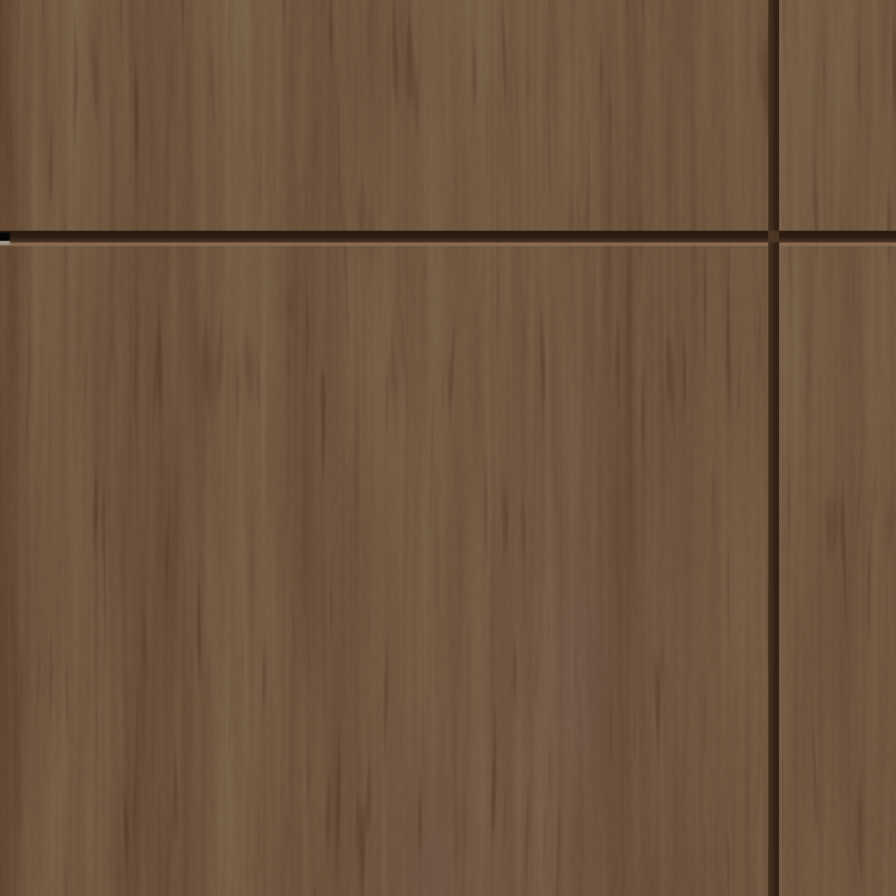
Write a Shadertoy shader that draws this texture.

```glsl
vec2 hashGradient(vec2 cell) {
    vec2 h = vec2(dot(cell, vec2(127.1, 311.7)), dot(cell, vec2(269.5, 183.3)));
    return fract(sin(h) * 43758.55) * 2.0 - 1.0;
}

float gradientNoise(vec2 p) {
    vec2 i = floor(p), f = fract(p);
    vec2 u = f * f * f * (f * (f * 6.0 - 15.0) + 10.0);
    vec2 e = vec2(0.0, 1.0);
    float low = mix(dot(hashGradient(i), f), dot(hashGradient(i + e.yx), f - e.yx), u.x);
    float high = mix(dot(hashGradient(i + e.xy), f - e.xy), dot(hashGradient(i + e.yy), f - e.yy), u.x);
    return mix(low, high, u.y);
}

// Soft vertical stripe around a centre
float stripe(float x, float centre, float width) {
    float d = (x - centre) / width;
    return exp(-d * d);
}

// Antialiased strip between two coordinates
float strip(float x, float from, float to) {
    float aa = 0.75 / min(iResolution.x, iResolution.y);
    return smoothstep(from - aa, from + aa, x) - smoothstep(to - aa, to + aa, x);
}

// Broad light and dark bands of the veneer
float broadBands(vec2 p) {
    float x = p.x + 0.012 * gradientNoise(vec2(p.x * 6.0, p.y * 2.5));
    float tone = 0.52;
    tone -= 0.40 * stripe(x, 0.0, 0.022);
    tone += 0.12 * stripe(x, 0.07, 0.035);
    tone -= 0.23 * stripe(x, 0.165, 0.042);
    tone += 0.13 * stripe(x, 0.265, 0.035);
    tone -= 0.13 * stripe(x, 0.36, 0.05);
    tone += 0.07 * stripe(x, 0.49, 0.06);
    tone += 0.08 * stripe(x, 0.61, 0.04);
    tone -= 0.20 * stripe(x, 0.695, 0.022);
    tone -= 0.15 * stripe(x, 0.77, 0.03);
    tone += 0.09 * stripe(x, 0.83, 0.025);
    tone += 0.10 * stripe(x, 0.89, 0.025);
    return tone + 0.05 * smoothstep(0.55, 1.0, p.y);
}

// Long fibres, from wide streaks to fine pores
float fibres(vec2 p) {
    float sum = 0.0, frequency = 16.0, weight = 0.20;
    for (int i = 0; i < 4; i++) {
        sum += weight * gradientNoise(vec2(p.x * frequency, p.y * (1.3 + 0.9 * float(i))) + 17.3 * float(i));
        frequency *= 2.1;
        weight *= 1.08;
    }
    float pores = gradientNoise(vec2(p.x * 115.0, p.y * 6.0) + 71.0);
    sum -= 0.42 * smoothstep(0.18, 0.55, pores);
    return sum + 0.10 * gradientNoise(p * vec2(190.0, 55.0));
}

// Individual dark grain lines and the small knot
float grainMarks(vec2 p) {
    float x = p.x + 0.002 * gradientNoise(vec2(3.5, p.y * 6.0));
    float marks = 0.22 * stripe(x, 0.398, 0.004) * stripe(p.y, 0.46, 0.22);
    marks += 0.25 * stripe(x, 0.556, 0.002) * stripe(p.y, 0.655, 0.06);
    marks += 0.25 * stripe(x, 0.703, 0.0025) * stripe(p.y, 0.58, 0.25);
    marks += 0.22 * stripe(x, 0.549, 0.003) * stripe(p.y, 0.32, 0.16);
    marks += 0.15 * stripe(x, 0.107, 0.002) * stripe(p.y, 0.3, 0.4);
    return marks + 0.22 * stripe(p.x, 0.323, 0.007) * stripe(p.y, 0.66, 0.018);
}

vec3 woodColour(vec2 p) {
    float tone = broadBands(p) + fibres(p) - grainMarks(p);
    vec3 wood = mix(vec3(0.375, 0.27, 0.185), vec3(0.495, 0.405, 0.31), clamp(tone, -0.35, 1.15));
    // Faint mauve tint near the bottom
    float mauve = stripe(p.x, 0.65, 0.07) * stripe(p.y, 0.25, 0.2) + stripe(p.x, 0.48, 0.05) * stripe(p.y, 0.02, 0.12);
    return wood + mauve * vec3(0.0, -0.006, 0.014);
}

void mainImage(out vec4 fragColor, in vec2 fragCoord) {
    vec2 p = fragCoord / iResolution.xy;
    vec3 colour = woodColour(p);

    // Lit bevels below and right of the grooves
    float lowerBevel = strip(p.y, 0.7255, 0.7295);
    float rightBevel = strip(p.x, 0.8695, 0.8725);
    colour = mix(colour, vec3(0.56, 0.44, 0.33), 0.75 * lowerBevel);
    colour = mix(colour, vec3(0.50, 0.40, 0.30), 0.5 * rightBevel);

    // Recessed grooves
    float across = strip(p.y, 0.7295, 0.7425);
    float upright = strip(p.x, 0.8575, 0.8695);
    vec3 acrossColour = mix(vec3(0.27, 0.19, 0.125), vec3(0.17, 0.11, 0.065), smoothstep(0.730, 0.737, p.y));
    vec3 uprightColour = mix(vec3(0.25, 0.175, 0.11), vec3(0.19, 0.13, 0.08), smoothstep(0.860, 0.867, p.x));
    colour = mix(colour, acrossColour, across);
    colour = mix(colour, uprightColour, upright);
    colour = mix(colour, vec3(0.31, 0.225, 0.155), 0.8 * across * upright);

    // Open gap at the left end, with a pale chip beneath
    float gap = 1.0 - smoothstep(0.009, 0.013, p.x);
    colour = mix(colour, vec3(0.015), gap * strip(p.y, 0.7315, 0.7405));
    colour = mix(colour, vec3(0.62, 0.60, 0.57), gap * strip(p.y, 0.7270, 0.7310));

    fragColor = vec4(colour, 1.0);
}
```
